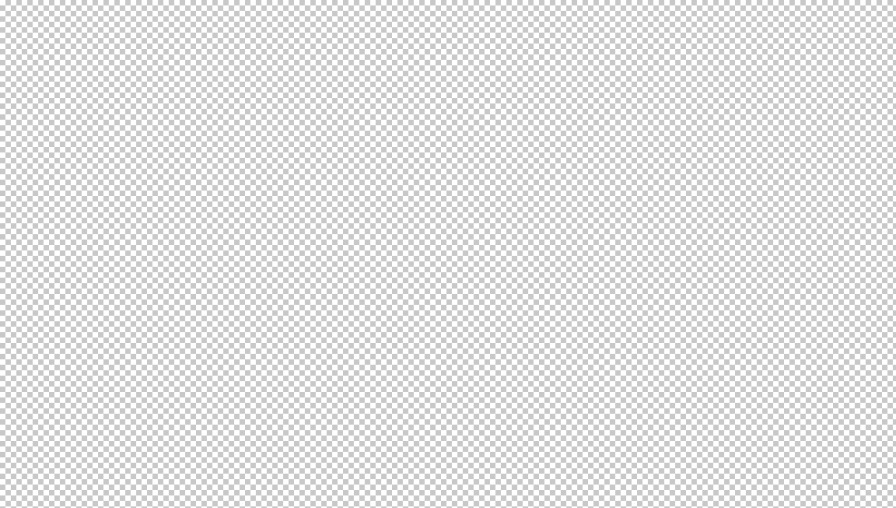
A Shadertoy shader for this pattern:

```glsl
// A fine checkerboard of light grey and white squares, laid from the top left.
// Each axis is a square wave averaged over one pixel through its integral,
// so the product of the two gives smooth edges at any size.

// Integral of a square wave that is +1 on even cells and -1 on odd cells.
vec2 squareWaveIntegral(vec2 cell) {
    return 1.0 - abs(mod(cell, 2.0) - 1.0);
}

// Mean checker sign over a square footprint: +1 is white, -1 is grey.
float filteredChecker(vec2 cell, float footprint) {
    vec2 wave = (squareWaveIntegral(cell + 0.5 * footprint)
               - squareWaveIntegral(cell - 0.5 * footprint)) / footprint;
    return wave.x * wave.y;
}

void mainImage(out vec4 fragColor, in vec2 fragCoord) {
    // About 82.3 light-dark pairs span the canvas width.
    float cellsPerPixel = 164.57 / iResolution.x;
    vec2 fromTopLeft = vec2(fragCoord.x, iResolution.y - fragCoord.y);
    float checker = filteredChecker(fromTopLeft * cellsPerPixel, cellsPerPixel);

    // Blend the two neutral tones.
    vec3 color = mix(vec3(0.785), vec3(1.0), 0.5 + 0.5 * checker);
    fragColor = vec4(color, 1.0);
}
```
